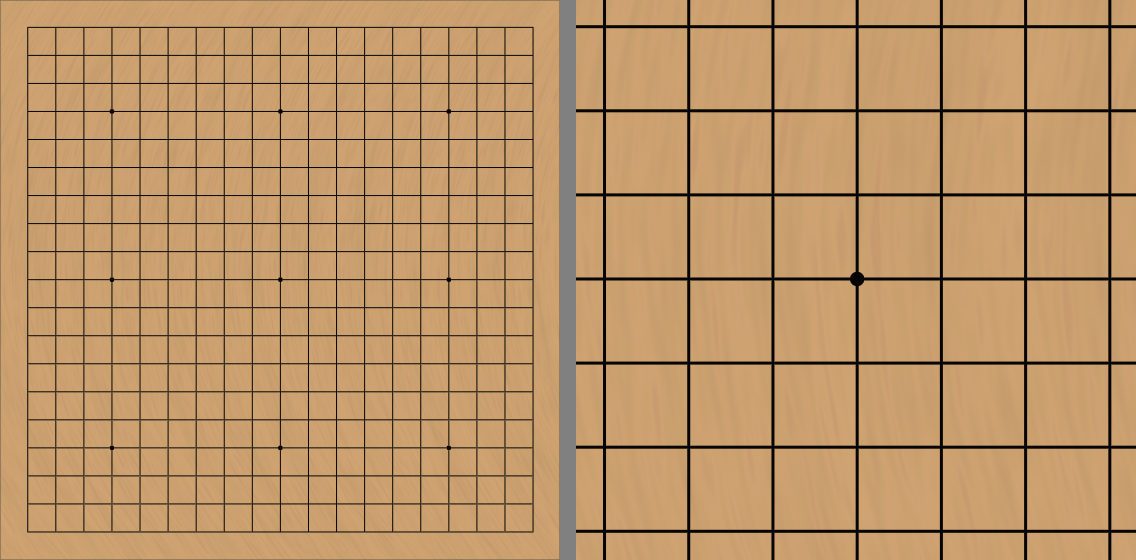
Left, the full canvas; right, a detail of the centre.
A WebGL 2 fragment shader for this pattern:

```glsl
#version 300 es
precision highp float;
// A wooden board ruled with a 19 by 19 line grid and nine round marker points.
// Lines are box-filtered intervals around the nearest grid index; the wood is
// gradient noise stretched along parabolic arcs that bow to the left.

uniform vec2 u_resolution;
out vec4 fragColor;

// Grid layout, in units of the canvas
const vec2 GRID_CENTER = vec2(0.5007, 0.5006);
const vec2 GRID_PITCH = vec2(0.05013, 0.05006);
const float GRID_REACH = 9.0;      // cells from the center to the outer line
const float MARKER_STEP = 6.0;     // cells between marker points
const float LINE_WIDTH = 0.0018;
const float MARKER_RADIUS = 0.0043;
const float RIM_WIDTH = 0.0013;

// Wood grain
const float ARC_BEND = 0.7;
const float ARC_MIDDLE = 0.53;
const vec2 FIBER_SCALE = vec2(190.0, 20.0);
const vec2 STREAK_SCALE = vec2(85.0, 9.0);
const vec2 BAND_SCALE = vec2(32.0, 2.5);
const float FIBER_AMOUNT = 0.045;
const float STREAK_AMOUNT = 0.035;
const float BAND_AMOUNT = 0.025;

// Colours
const vec3 WOOD_COLOR = vec3(0.80, 0.632, 0.438);
const vec3 PORE_COLOR = vec3(0.74, 0.555, 0.41);
const vec3 INK_COLOR = vec3(0.025, 0.018, 0.012);
const vec3 RIM_COLOR = vec3(0.42, 0.36, 0.29);
const float PORE_STRENGTH = 0.5;
const float RIM_STRENGTH = 0.75;

// Random gradient of unit length for a lattice point
vec2 latticeGradient(vec2 cell) {
    vec3 p = fract(cell.xyx * vec3(0.1031, 0.1030, 0.0973));
    p += dot(p, p.yzx + 33.33);
    float angle = 6.28319 * fract((p.x + p.y) * p.z);
    return vec2(cos(angle), sin(angle));
}

// Gradient noise, roughly -0.7 to 0.7
float gradientNoise(vec2 p) {
    vec2 cell = floor(p);
    vec2 f = p - cell;
    vec2 blend = f * f * f * (f * (f * 6.0 - 15.0) + 10.0);
    vec2 e = vec2(1.0, 0.0);
    float a = dot(latticeGradient(cell), f);
    float b = dot(latticeGradient(cell + e.xy), f - e.xy);
    float c = dot(latticeGradient(cell + e.yx), f - e.yx);
    float d = dot(latticeGradient(cell + e.xx), f - e.xx);
    return mix(mix(a, b, blend.x), mix(c, d, blend.x), blend.y);
}

// Share of each pixel footprint that lies within halfWidth of zero
vec2 intervalCoverage(vec2 offset, vec2 halfWidth, vec2 pixel) {
    vec2 high = min(offset + 0.5 * pixel, halfWidth);
    vec2 low = max(offset - 0.5 * pixel, -halfWidth);
    return clamp((high - low) / pixel, 0.0, 1.0);
}

// Wood tone with fine fibers, streaks and broad bands along the arcs
vec3 woodColor(vec2 uv) {
    float rise = uv.y - ARC_MIDDLE;
    vec2 grain = vec2(uv.x - ARC_BEND * rise * rise, uv.y) + 2.0;
    grain.x += 0.003 * gradientNoise(uv * vec2(5.0, 7.0));
    float fiber = gradientNoise(grain * FIBER_SCALE);
    float streak = gradientNoise(grain * STREAK_SCALE + 17.0);
    float band = gradientNoise(grain * BAND_SCALE + 41.0);
    float shade = 1.0 + FIBER_AMOUNT * fiber + STREAK_AMOUNT * streak + BAND_AMOUNT * band;
    float pores = smoothstep(0.1, 0.6, 0.7 * fiber + 0.6 * streak);
    return mix(WOOD_COLOR * shade, PORE_COLOR, PORE_STRENGTH * pores);
}

// Grid lines and marker points as one ink mask
float inkMask(vec2 uv, vec2 pixel) {
    vec2 fromCenter = uv - GRID_CENTER;
    vec2 cell = fromCenter / GRID_PITCH;
    vec2 halfLine = vec2(0.5 * LINE_WIDTH);

    // Nearest line on each axis, cut off at the outer frame
    vec2 nearest = clamp(floor(cell + 0.5), -GRID_REACH, GRID_REACH);
    vec2 lines = intervalCoverage(fromCenter - nearest * GRID_PITCH, halfLine, pixel);
    vec2 span = intervalCoverage(fromCenter, GRID_REACH * GRID_PITCH + halfLine, pixel);
    lines *= span.yx;

    // Nearest of the three by three marker points
    vec2 marker = clamp(floor(cell / MARKER_STEP + 0.5), -1.0, 1.0) * MARKER_STEP;
    float radius = length(fromCenter - marker * GRID_PITCH);
    float dot_ = clamp(0.5 + (MARKER_RADIUS - radius) / max(pixel.x, pixel.y), 0.0, 1.0);
    return max(max(lines.x, lines.y), dot_);
}

void main() {
    vec2 pixel = 1.0 / u_resolution;
    vec2 uv = gl_FragCoord.xy * pixel;
    vec3 color = woodColor(uv);

    // Thin dark rim at the board edge
    vec2 inside = intervalCoverage(uv - 0.5, vec2(0.5 - RIM_WIDTH), pixel);
    color = mix(color, RIM_COLOR, RIM_STRENGTH * (1.0 - inside.x * inside.y));

    color = mix(color, INK_COLOR, inkMask(uv, pixel));
    fragColor = vec4(color, 1.0);
}
```
